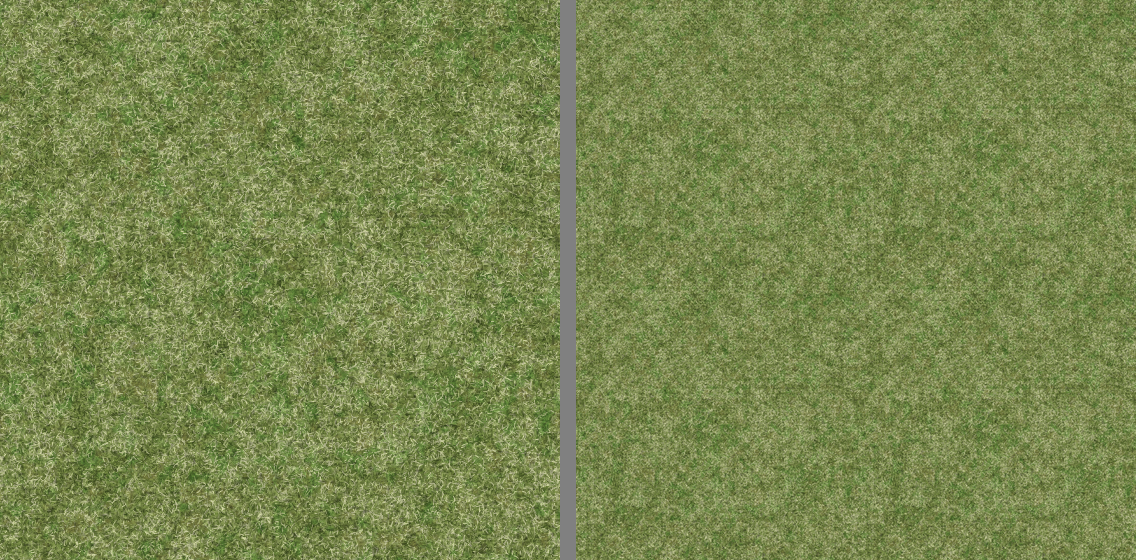
Left, the tile; right, the same tile 2 across and 2 down.
Reproduce this texture procedurally as a Shadertoy shader.

```glsl
// Short meadow turf: tangled green and straw blades over mossy, patchy ground.

const vec3 SHADE = vec3(0.24, 0.30, 0.12);
const vec3 LEAF  = vec3(0.39, 0.46, 0.21);
const vec3 SUNLIT = vec3(0.51, 0.56, 0.33);
const vec3 STRAW = vec3(0.73, 0.74, 0.58);
const vec3 FRESH = vec3(0.32, 0.51, 0.20);
const vec3 EARTH = vec3(0.50, 0.46, 0.25);
const int LAYERS = 7;

float hash(vec2 p) {
    return fract(sin(dot(p, vec2(127.1, 311.7))) * 43758.5453);
}

// Value noise that wraps after a whole number of cells.
float wrapNoise(vec2 uv, float cells, float seed) {
    vec2 p = uv * cells;
    vec2 i = floor(p);
    vec2 f = fract(p);
    vec2 s = f * f * (3.0 - 2.0 * f);
    vec2 lo = mod(i, cells) + seed;
    vec2 hi = mod(i + 1.0, cells) + seed;
    return mix(mix(hash(lo), hash(vec2(hi.x, lo.y)), s.x),
               mix(hash(vec2(lo.x, hi.y)), hash(hi), s.x), s.y);
}

float patches(vec2 uv, float seed) {
    return 0.20 * wrapNoise(uv, 13.0, seed)
         + 0.35 * wrapNoise(uv, 34.0, seed + 5.3)
         + 0.45 * wrapNoise(uv, 73.0, seed + 9.7);
}

// Distance to a gently bent blade centred on the origin.
float bladeDistance(vec2 p, float angle, float halfLength, float bend) {
    float c = cos(angle);
    float s = sin(angle);
    vec2 q = vec2(c * p.x + s * p.y, c * p.y - s * p.x);
    q.y += bend * q.x * q.x;
    return length(vec2(max(abs(q.x) - halfLength, 0.0), q.y));
}

// One wrapped layer of scattered blades: x is coverage, y is tone.
vec2 bladeLayer(vec2 uv, float cells, float seed, float halfWidth, float pixel) {
    vec2 p = uv * cells;
    vec2 home = floor(p);
    vec2 blade = vec2(0.0);
    float top = 0.0;
    for (int y = -1; y <= 1; y++) {
        for (int x = -1; x <= 1; x++) {
            vec2 cell = home + vec2(x, y);
            vec2 id = mod(cell, cells) + seed;
            vec2 centre = cell + vec2(hash(id + 0.37), hash(id + 3.71));
            float halfLength = mix(0.2, 0.75, hash(id + 7.19));
            float bend = hash(id + 11.3) - 0.5;
            float d = bladeDistance(p - centre, 3.14159 * hash(id + 17.9), halfLength, bend);
            float cover = clamp(0.5 + (halfWidth - d / cells) / pixel, 0.0, 1.0);
            float tone = hash(id + 23.1);
            float rank = cover * (0.4 + tone);
            if (rank > top) {
                top = rank;
                blade = vec2(cover, tone);
            }
        }
    }
    return blade;
}

// Colour ramp from deep shade to bleached straw.
vec3 grassColor(float tone, float fresh) {
    float t = clamp(tone, 0.0, 1.0) * 3.0;
    vec3 color = mix(SHADE, LEAF, clamp(t, 0.0, 1.0));
    color = mix(color, SUNLIT, clamp(t - 1.0, 0.0, 1.0));
    color = mix(color, STRAW, clamp(t - 2.0, 0.0, 1.0));
    vec3 green = FRESH * mix(0.72, 1.25, clamp(tone, 0.0, 1.0));
    return mix(color, green, fresh);
}

void mainImage(out vec4 fragColor, in vec2 fragCoord) {
    vec2 uv = fragCoord / iResolution.xy;
    float pixel = 1.0 / iResolution.y;

    // Broad variation: dry clumps, fresh clumps and bare earth.
    float dry = smoothstep(0.2, 0.8, patches(uv, 2.0));
    float lush = smoothstep(0.48, 0.76, patches(uv, 41.0)) * (1.0 - 0.5 * dry);
    float bare = smoothstep(0.52, 0.8, patches(uv, 83.0));

    // Mossy ground under the blades.
    float grain = wrapNoise(uv, 230.0, 13.0);
    vec3 color = grassColor(0.1 + 0.5 * grain + 0.15 * dry, 0.4 * lush);
    color = mix(color, EARTH * (0.7 + 0.5 * grain), 0.5 * bare);

    // Blades stacked from the dim bottom to the bright top.
    for (int k = 0; k < LAYERS; k++) {
        float layer = float(k);
        vec2 blade = bladeLayer(uv, 98.0 + 7.0 * layer, 29.0 * layer, 0.0008, pixel);
        float tone = blade.y + 0.36 * (dry - 0.5) + 0.03 * (layer - 2.2);
        float fresh = lush * (1.0 - smoothstep(0.55, 0.95, blade.y));
        vec3 tint = grassColor(tone, 0.75 * fresh);
        tint = mix(tint, EARTH, 0.4 * bare * step(blade.y, 0.5));
        color = mix(color, tint, blade.x);
    }

    // Fine grit and small shadow pockets.
    float grit = wrapNoise(uv, 320.0, 61.0) - 0.5;
    float pocket = smoothstep(0.72, 0.95, wrapNoise(uv, 150.0, 71.0));
    color *= (1.02 + 0.36 * grit) * (1.0 - 0.22 * pocket);
    fragColor = vec4(color, 1.0);
}
```
